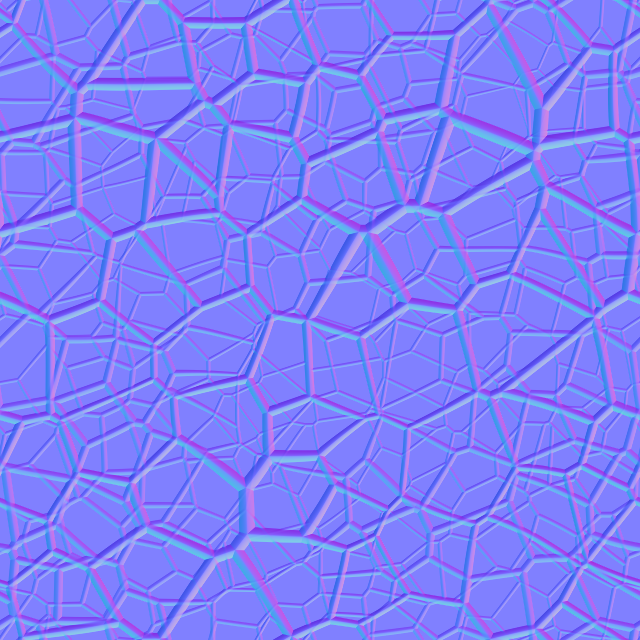
Write a Shadertoy shader that draws this texture map.

```glsl
const vec3 CELLS = vec3(8.0, 10.0, 14.0);            // cells across, coarse to fine
const vec3 HALF_WIDTH = vec3(0.0090, 0.0052, 0.0036); // ridge half widths
const vec3 STEEPNESS = vec3(0.52, 0.38, 0.32);       // ridge height over half width
const float CREST_POWER = 1.5;    // 1 = pointed crest, 2 = round crest
const float JITTER = 0.95;
const float WARP_CELLS = 6.0;
const float WARP_AMOUNT = 0.022;
const float WIDTH_CELLS = 5.0;
const float WIDTH_VARIATION = 0.45;
const float SAMPLE_STEP = 0.0008; // slope sampling distance

vec2 hash22(vec2 p, float seed) {
    vec3 q = fract(vec3(p.xyx + seed * 17.3) * vec3(0.1031, 0.1030, 0.0973));
    q += dot(q, q.yzx + 33.33);
    return fract((q.xx + q.yz) * q.zy);
}

// Smooth value noise that repeats over the canvas
vec2 tiledNoise(vec2 uv, float cells, float seed) {
    vec2 p = uv * cells;
    vec2 i = floor(p);
    vec2 f = fract(p);
    f = f * f * (3.0 - 2.0 * f);
    vec2 e = vec2(0.0, 1.0);
    vec2 a = hash22(mod(i, cells), seed);
    vec2 b = hash22(mod(i + e.yx, cells), seed);
    vec2 c = hash22(mod(i + e.xy, cells), seed);
    vec2 d = hash22(mod(i + e.yy, cells), seed);
    return mix(mix(a, b, f.x), mix(c, d, f.x), f.y);
}

vec2 cellPoint(vec2 cell, float cells, float seed) {
    return 0.5 + JITTER * (hash22(mod(cell, cells), seed) - 0.5);
}

// Distance to the nearest Voronoi border, in canvas units
float borderDistance(vec2 uv, float cells, float seed) {
    vec2 p = uv * cells;
    vec2 base = floor(p);
    vec2 f = p - base;
    vec2 nearCell = vec2(0.0);
    vec2 nearOffset = vec2(0.0);
    float nearest = 8.0;
    for (int y = -1; y <= 1; y++)
    for (int x = -1; x <= 1; x++) {
        vec2 g = vec2(x, y);
        vec2 r = g + cellPoint(base + g, cells, seed) - f;
        float d = dot(r, r);
        if (d < nearest) {
            nearest = d;
            nearCell = g;
            nearOffset = r;
        }
    }
    float border = 8.0;
    for (int y = -2; y <= 2; y++)
    for (int x = -2; x <= 2; x++) {
        vec2 g = nearCell + vec2(x, y);
        vec2 r = g + cellPoint(base + g, cells, seed) - f;
        vec2 across = r - nearOffset;
        if (dot(across, across) > 1e-5)
            border = min(border, dot(0.5 * (nearOffset + r), normalize(across)));
    }
    return border / cells;
}

// Three ridge networks, blended so that fine ridges merge into coarse ones
float height(vec2 uv) {
    vec2 warped = uv + WARP_AMOUNT * (tiledNoise(uv, WARP_CELLS, 7.0) - 0.5);
    vec3 ridges;
    for (int i = 0; i < 3; i++) {
        float seed = float(i) + 1.0;
        float vary = tiledNoise(uv, WIDTH_CELLS, seed + 10.0).x * 2.0 - 1.0;
        float width = HALF_WIDTH[i] * (1.0 + WIDTH_VARIATION * vary);
        float t = clamp(borderDistance(warped, CELLS[i], seed) / width, 0.0, 1.0);
        ridges[i] = STEEPNESS[i] * width * (1.0 - pow(t, CREST_POWER));
    }
    return length(ridges);
}

void mainImage(out vec4 fragColor, in vec2 fragCoord) {
    vec2 uv = fragCoord / iResolution.y;
    float s = max(SAMPLE_STEP, 0.5 / iResolution.y);
    vec2 e = vec2(s, 0.0);
    vec2 slope = vec2(height(uv + e.xy) - height(uv - e.xy),
                      height(uv + e.yx) - height(uv - e.yx)) / (2.0 * s);

    // Tangent-space normal with the green axis pointing down
    vec3 normal = normalize(vec3(-slope.x, slope.y, 1.0));
    fragColor = vec4(0.5 + 0.5 * normal, 1.0);
}
```
